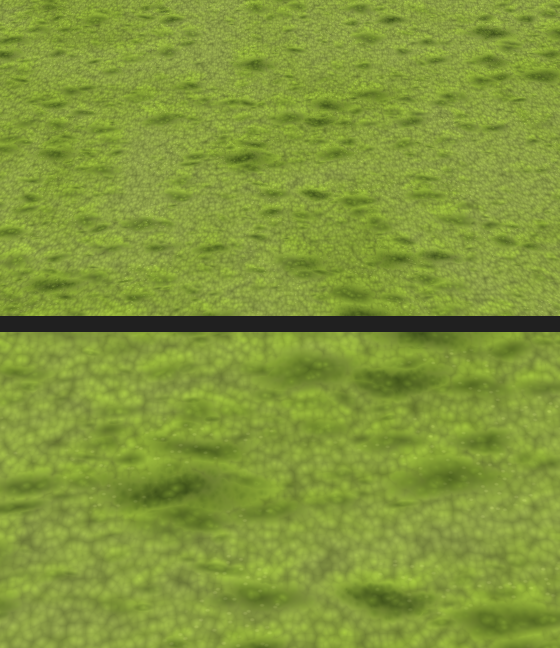
Top, the full canvas; bottom, a detail of the centre.
Give the GLSL for this texture, as a Shadertoy shader.

```glsl
// A sunlit grassy pasture seen obliquely from above, with shaded tufts and fine blades.

vec2 hash2(vec2 p) {
    vec3 q = fract(p.xyx * vec3(0.1031, 0.1030, 0.0973));
    q += dot(q, q.yzx + 33.33);
    return fract((q.xx + q.yz) * q.zy);
}

// Cellular noise: distance to the nearest scattered point
float cells(vec2 p) {
    vec2 id = floor(p), f = fract(p);
    float nearest = 2.0;
    for (int j = -1; j <= 1; j++)
    for (int i = -1; i <= 1; i++) {
        vec2 o = vec2(i, j);
        vec2 d = o + hash2(id + o + 200.0) - f;
        nearest = min(nearest, dot(d, d));
    }
    return sqrt(nearest);
}

// Broad irregular drifts from layered, bent sines, about -1 to 1
float drifts(vec2 p) {
    float sum = 0.0, amp = 0.5;
    for (int i = 0; i < 4; i++) {
        p = mat2(0.8, 0.6, -0.6, 0.8) * p + 1.7;
        p += 0.6 * sin(p.yx * 1.3 + float(i));
        sum += amp * sin(p.x) * cos(p.y * 0.9);
        p *= 1.8;
        amp *= 0.65;
    }
    return sum;
}

// Scattered tufts: x is the leafy crown, y is the shade under its near side
vec2 tufts(vec2 p, float rough, float density) {
    vec2 id = floor(p), f = fract(p), cover = vec2(0.0);
    for (int j = -1; j <= 1; j++)
    for (int i = -1; i <= 1; i++) {
        vec2 o = vec2(i, j);
        vec2 seed = hash2(id + o + 71.0), kind = hash2(id + o + 143.0);
        float present = smoothstep(density, density - 0.15, kind.x);
        float radius = mix(0.35, 0.75, seed.x * kind.y);
        vec2 d = (f - o - mix(vec2(0.15), vec2(0.85), seed)) / radius;
        float crown = smoothstep(1.15, 0.2, length(d) + rough * 0.5);
        vec2 under = (d - vec2(0.12, -0.5)) / vec2(0.85, 0.5);
        float shade = smoothstep(1.15, 0.1, length(under) + rough * 0.9);
        cover = max(cover, present * vec2(crown, shade * mix(0.3, 1.0, kind.y)));
    }
    return cover;
}

void mainImage(out vec4 fragColor, in vec2 fragCoord) {
    vec2 uv = fragCoord / iResolution.y;
    float aspect = iResolution.x / iResolution.y;

    // Ground plane: features shrink and flatten with distance
    vec2 ground = vec2((uv.x - 0.5 * aspect) * (0.8 + 0.5 * uv.y),
                       1.75 * uv.y * (0.8 + 0.3 * uv.y)) + 3.0;

    // Grass texture, from single blades to small clumps
    float blades = cells(ground * vec2(115.0, 52.0)) - 0.45;
    float sprigs = cells(ground * vec2(58.0, 44.0) + 9.0) - 0.45;
    float clumps = cells(ground * 21.0 + 0.5 * sin(ground.yx * 47.0)) - 0.45;
    float rough = 0.5 * blades + 0.7 * sprigs + 0.5 * clumps;

    // Tufts in three sizes, denser where growth is strong
    float growth = drifts(ground * 5.0);
    vec2 bent = ground + 0.008 * sin(ground.yx * 43.0 + 2.0 * sin(ground * 29.0));
    vec2 large = tufts(bent * 6.5, rough, 0.55 + 0.3 * growth);
    vec2 medium = tufts(bent * 12.0 + 31.0, rough, 0.45 + 0.35 * growth);
    vec2 small = tufts(bent * 25.0 + 57.0, rough, 0.35 + 0.3 * growth);
    float crown = max(large.x, max(0.8 * medium.x, 0.5 * small.x));
    float shade = max(large.y, max(0.8 * medium.y, 0.5 * small.y));

    // Dry turf between lush growth
    float lush = clamp(0.35 + 0.55 * growth + 0.5 * crown - 0.5 * clumps, 0.0, 1.0);
    vec3 color = mix(vec3(0.555, 0.625, 0.285), vec3(0.525, 0.63, 0.205), lush);
    color *= 1.0 - 0.2 * blades - 0.22 * sprigs - 0.17 * clumps;
    color *= 0.98 + 0.09 * crown - 0.08 * max(growth, 0.0);

    // Shade, deeper in the gaps between sprigs
    color = mix(color, vec3(0.19, 0.26, 0.08), shade * clamp(0.72 + 0.5 * sprigs, 0.0, 1.0));

    // Sparse pale seed heads
    float fleck = smoothstep(0.2, 0.05, cells(ground * vec2(60.0, 48.0) + 40.0));
    color += vec3(0.07, 0.06, 0.06) * fleck * smoothstep(0.1, 0.5, drifts(ground * 14.0));

    fragColor = vec4(color, 1.0);
}
```
